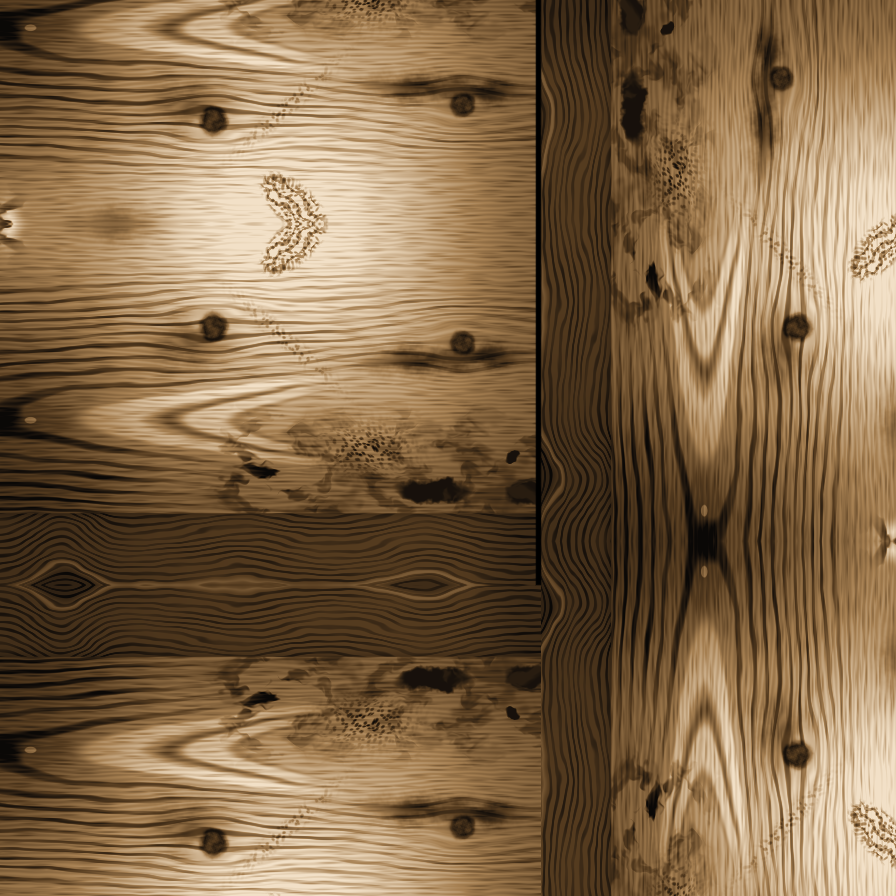
A WebGL 1 fragment shader for this texture:

```glsl
precision highp float;
// Mirrored knotty wood planks: a flat board beside the same board turned upright.
uniform vec2 u_resolution;

// Layout, from the top left in canvas units
const float FOLD_TOP = 0.25, FOLD_LOW = 0.653, FOLD_SIDE = 0.604;
const float SPLIT_X = 0.604, GAP = 0.006, UPRIGHT_EDGE = 1.005;
// Board features: x along the grain, y across it
const float SEAM = 0.323, PLANK_AXIS = 0.403, HEART_Y = 0.219, HEART_NEST = 0.009;
const vec2 KNOT_A = vec2(0.238, 0.115), KNOT_B = vec2(0.516, 0.133);
const float RING_FREQ = 600.0, FIBRE_FREQ = 1150.0, PLANK_FREQ = 850.0;
// Tones from dark to light
const vec3 CHAR = vec3(0.04, 0.03, 0.025), UMBER = vec3(0.33, 0.23, 0.12);
const vec3 TAN = vec3(0.65, 0.50, 0.32), CREAM = vec3(0.95, 0.88, 0.78);

float waves(vec2 p) {
  float sum = 0.0, amp = 0.5;
  for (int i = 0; i < 4; i++) {
    sum += amp * sin(p.x + 1.4 * sin(p.y + float(i)));
    p = mat2(1.5, 1.1, -1.1, 1.5) * p + 2.7;
    amp *= 0.6;
  }
  return sum;
}
vec2 hash2(vec2 p) {
  return fract(sin(vec2(dot(p, vec2(127.1, 311.7)), dot(p, vec2(269.5, 183.3)))) * 4375.85);
}
float cells(vec2 p) {
  vec2 id = floor(p), f = fract(p);
  float nearest = 2.0;
  for (int j = -1; j <= 1; j++)
    for (int i = -1; i <= 1; i++) {
      vec2 o = vec2(float(i), float(j));
      nearest = min(nearest, length(o + hash2(id + o) - f));
    }
  return nearest;
}
float glow(vec2 p, vec2 center, vec2 size) {
  vec2 d = (p - center) / size;
  return exp(-dot(d, d));
}
float bump(float x, float width) { return exp(-x * x / (width * width)); }
float band(float x, float a, float b) {
  return smoothstep(a - 0.001, a + 0.001, x) - smoothstep(b - 0.001, b + 0.001, x);
}
float spot(vec2 p, vec2 center, vec2 size) {
  return 1.0 - smoothstep(0.75, 1.1, length((p - center) / size));
}
// Pushes grain lines outward around a knot
float knotBend(vec2 p, vec2 knot) {
  return (p.y - knot.y) * 0.65 * glow(p, knot, vec2(0.05, 0.035));
}
float addKnot(vec2 p, vec2 knot, float radius, float t) {
  float r = length(p - knot) / radius + 0.1 * waves(p * 150.0);
  float core = 0.25 + 0.12 * waves(p * 300.0);
  return mix(t, core, 1.0 - smoothstep(0.7, 1.0, r)) - 0.28 * bump(r - 0.95, 0.2);
}

float paleBoard(vec2 p) {
  float y = p.y - knotBend(p, KNOT_A) - knotBend(p, KNOT_B) + 0.003 * waves(p * vec2(16, 45));
  float w = y - HEART_Y;
  float ring = sqrt(w * w + HEART_NEST * max(0.45 - p.x, 0.0));
  // Pooled light
  float t = 0.58 + 0.36 * glow(p, vec2(0.31, 0), vec2(0.2, 0.13));
  t += 0.16 * glow(p, vec2(0.33, 0.15), vec2(0.24, 0.12));
  t -= 0.22 * (1.0 - smoothstep(0.0, 0.22, p.x)) * smoothstep(0.0, 0.2, p.y);
  t -= 0.12 * smoothstep(0.43, 0.61, p.x) + 0.1 * smoothstep(0.2, 0.32, p.y);
  // Growth rings, fibres and pores
  float gain = smoothstep(0.02, 0.1, p.y) * (1.0 - 0.5 * smoothstep(0.3, 0.55, p.x));
  gain *= 1.0 - 0.75 * smoothstep(0.24, 0.27, p.y) * smoothstep(0.1, 0.25, p.x);
  gain *= 0.8 + 0.5 * waves(p * vec2(11, 90));
  float line = sin(RING_FREQ * ring + 2.2 * waves(p * vec2(7, 30)));
  t -= 0.3 * smoothstep(0.2, 0.95, line) * gain * smoothstep(0.056, 0.06, ring);
  t += 0.04 * sin(FIBRE_FREQ * y + 3.0 * waves(p * vec2(12, 60)));
  t -= 0.1 * (1.0 - smoothstep(0.05, 0.35, cells(p * vec2(18, 210))));
  // Nested heartwood loops
  float loops = 0.16 * band(ring, 0.051, 0.057) + 0.13 * band(ring, 0.042, 0.047);
  loops -= 0.2 * band(ring, 0.0475, 0.0495) + 0.1 * band(ring, 0.04, 0.0415);
  t += loops * (1.0 - smoothstep(0.28, 0.4, p.x));
  t -= 0.1 * glow(p, vec2(0.03, HEART_Y), vec2(0.055, 0.02));
  t += 0.25 * spot(p, vec2(0.034, HEART_Y), vec2(0.007, 0.004));
  // Stains
  float mottle = waves(p * vec2(38, 60)), stain = smoothstep(0.0, 0.6, mottle);
  vec2 q = p + 0.004 * vec2(mottle, waves(p * 130.0));
  float blot = smoothstep(0.1, 0.7, waves(p * vec2(75, 110) + mottle));
  t -= (0.1 * stain + 0.14 * blot) * smoothstep(0.19, 0.24, p.y) * smoothstep(0.2, 0.27, p.x);
  t -= 0.4 * blot * glow(p, vec2(0.3, 0.275), vec2(0.035, 0.028));
  t -= 0.42 * glow(q, vec2(0.466, 0.152), vec2(0.05, 0.013));
  t -= 0.36 * glow(q, vec2(0.545, 0.147), vec2(0.03, 0.011));
  t -= 0.28 * glow(q, vec2(0.21, 0.135), vec2(0.04, 0.024));
  t -= 0.25 * glow(q, vec2(0.13, 0), vec2(0.04, 0.018));
  t += 0.3 * glow(q, vec2(0.013, 0), vec2(0.012, 0.024)) * (1.0 - 2.5 * blot);
  // Slanted scratches and the torn chevron
  vec2 slant = vec2(p.x + p.y, p.y - 0.8 * p.x);
  float nick = 1.0 - smoothstep(0.1, 0.5, cells(slant * vec2(110, 150) + mottle));
  float strip = bump(p.y - 0.9 * p.x + 0.158, 0.01) * glow(p, vec2(0.32, 0.13), vec2(0.06));
  t -= nick * (0.45 * glow(p, vec2(0.41, 0.25), vec2(0.04, 0.02)) + 0.25 * strip);
  float tear = smoothstep(0.1, 0.8, sin(slant.x * 400.0 + 4.0 * waves(p * 110.0)));
  t -= (0.25 * tear + 0.3 * nick) * spot(slant, vec2(0.35, -0.24), vec2(0.033, 0.06));
  // Knots and charred holes
  t = addKnot(p, KNOT_B, 0.0125, addKnot(p, KNOT_A, 0.0145, t));
  float hole = spot(q, vec2(0.485, 0.298), vec2(0.043, 0.014));
  hole = max(hole, spot(q, vec2(0.59, 0.301), vec2(0.024, 0.014)));
  hole = max(hole, spot(q, vec2(0.573, 0.259), vec2(0.008, 0.006)));
  return mix(t, 0.06 + 0.08 * blot, hole);
}
float darkPlank(vec2 p) {
  float ring = abs(p.y - PLANK_AXIS) + 0.004 * waves(p * vec2(22, 50)) - 0.03 * bump(p.x - 0.07, 0.04);
  ring -= 0.017 * bump(p.x - 0.47, 0.05) + 0.01 * bump(p.x - 0.27, 0.06);
  float t = 0.27 + 0.08 * smoothstep(0.0, 0.35, p.x) - 0.1 * smoothstep(0.5, 0.6, p.x);
  float line = smoothstep(-0.2, 0.9, sin(ring * PLANK_FREQ + 2.0 * waves(p * vec2(14, 70))));
  t -= line * (0.15 + 0.08 * waves(p * vec2(25, 90)));
  t += 0.14 * bump(ring + 0.004, 0.003) - 0.1 * (1.0 - smoothstep(-0.014, -0.007, ring));
  return t - 0.1 * exp(-abs(p.y - SEAM) * 180.0);
}
vec3 woodColor(float t) {
  vec3 color = mix(mix(CHAR, UMBER, clamp(t / 0.35, 0.0, 1.0)), TAN, clamp((t - 0.35) / 0.3, 0.0, 1.0));
  return mix(color, CREAM, clamp((t - 0.65) / 0.3, 0.0, 1.0));
}
void main() {
  vec2 p = vec2(0, 1) + vec2(1, -1) * gl_FragCoord.xy / u_resolution;
  float px = 1.0 / u_resolution.y;
  // Fold the canvas onto one board
  vec2 level = vec2(p.x, abs(FOLD_LOW - abs(p.y - FOLD_LOW) - FOLD_TOP));
  vec2 upright = vec2(abs(p.y - FOLD_SIDE), UPRIGHT_EDGE - p.x);
  vec2 b = p.x < SPLIT_X ? level : upright;
  float t = mix(paleBoard(b), darkPlank(b), smoothstep(SEAM - px, SEAM + px, b.y));
  // Black slot between the boards
  float slot = max(abs(p.x - SPLIT_X + 0.5 * GAP) - 0.5 * GAP, p.y - FOLD_LOW);
  gl_FragColor = vec4(woodColor(t) * smoothstep(-px, px, slot), 1);
}
```
